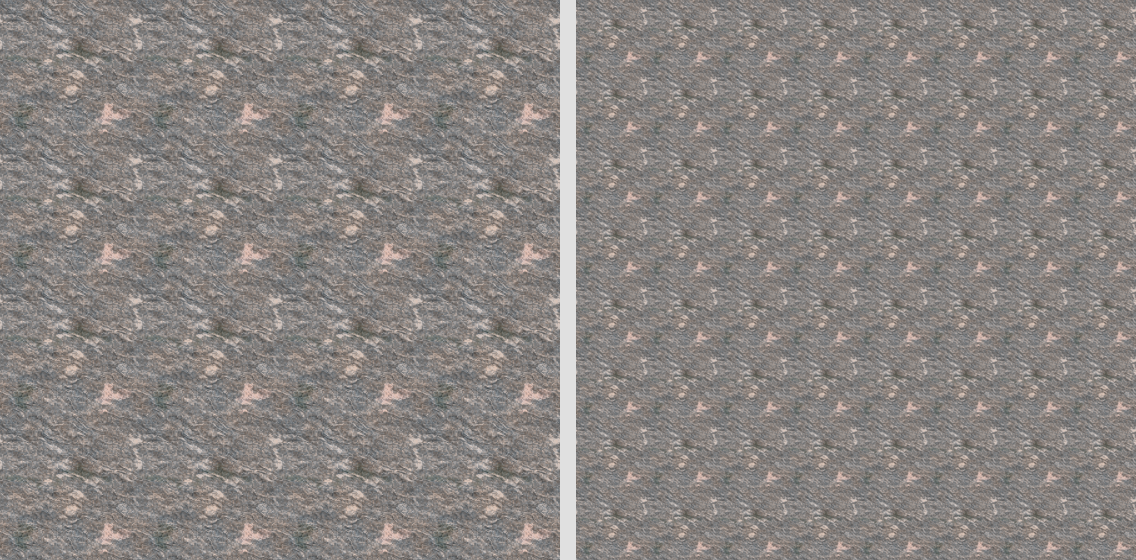
Left: one tile. Right: repeated 2 by 2.
Reproduce this texture procedurally as a three.js fragment shader.

```glsl
// Weathered grey rock with pale pink mineral patches, on a 4 x 4 grid of identical tiles.
// Sheared, wrapping value noise gives slanted streaks and grain; bent ellipses with
// ragged edges place the pale and dark areas inside each tile.
varying vec2 vUv;

const float REPEATS = 4.0;
const vec3 DARK = vec3(0.355, 0.345, 0.340);
const vec3 MID = vec3(0.530, 0.512, 0.503);
const vec3 PALE = vec3(0.790, 0.735, 0.705);
const vec3 PINK_SHIFT = vec3(0.035, -0.012, -0.010);
const vec3 MOSS_SHIFT = vec3(-0.018, 0.006, -0.012);
const vec3 SPECKLE_SHIFT = vec3(0.045, -0.005, -0.040);
const float WARP = 0.06;
const float RAGGED = 1.4;
const float STRAY_FLOOR = -0.6;
const float PALE_GAIN = 0.95;
const float SHADE_GAIN = 0.55;
const float STREAK_GAIN = 0.55;
const float RELIEF_GAIN = 0.65;
const float CRACK_GAIN = 0.45;
const float GRAIN_GAIN = 0.95;
const float BASE_LEVEL = -0.06;
const vec2 LIGHT_STEP = vec2(-0.006, 0.014);

float hash(vec2 p) {
  vec3 q = fract(p.xyx * 0.1031);
  q += dot(q, q.yzx + 33.33);
  return fract((q.x + q.y) * q.z);
}

// Cell value; crossing the tile sideways also shifts the row by the slope.
float cellValue(vec2 cell, vec2 cells, float slope) {
  float turn = floor((cell.x + 0.5) / cells.x);
  float row = floor(mod(cell.y - turn * slope + 0.5, cells.y));
  return hash(vec2(cell.x - turn * cells.x, row) + cells.yx);
}

// Centred noise that wraps on the unit tile; cells and slope are whole numbers.
float noise(vec2 t, vec2 cells, float slope) {
  vec2 p = t * cells + vec2(0.0, t.x * slope);
  vec2 c = floor(p);
  vec2 f = p - c;
  f = f * f * (3.0 - 2.0 * f);
  vec2 e = vec2(1.0, 0.0);
  float low = mix(cellValue(c, cells, slope), cellValue(c + e, cells, slope), f.x);
  float high = mix(cellValue(c + e.yx, cells, slope), cellValue(c + e.xx, cells, slope), f.x);
  return mix(low, high, f.y) - 0.5;
}

float fbm(vec2 t, vec2 cells, float slope) {
  float sum = 0.0;
  float gain = 1.0;
  for (int i = 0; i < 3; i++) {
    sum += gain * noise(t, cells, slope);
    cells *= 2.0;
    slope *= 2.0;
    gain *= 0.5;
  }
  return sum;
}

// Bent ellipse on the wrapped tile: 1 at the centre, 0 on the rim.
float patchShape(vec2 t, vec2 centre, vec2 radius, float bend) {
  vec2 d = fract(t - centre + 0.5) - 0.5;
  d.y += bend * d.x * d.x;
  return 1.0 - length(d / radius);
}

float ridge(vec2 t) {
  return smoothstep(0.84, 1.0, 1.0 - 2.0 * abs(noise(t, vec2(9.0, 22.0), 9.0)));
}

void main() {
  vec2 tile = fract(vUv * REPEATS);
  vec2 bendNoise = vec2(fbm(tile, vec2(7.0, 9.0), 2.0), fbm(tile, vec2(8.0, 11.0), 3.0));
  vec2 t = tile + WARP * bendNoise;

  // Pale areas: wandering column, arched band, upright crescent
  float pale = STRAY_FLOOR;
  for (int i = 0; i < 7; i++) {
    float y = 0.14 + 0.11 * float(i);
    float x = 0.43 + 0.10 * cos(6.2832 * (y - 0.42));
    float size = 0.65 + 0.6 * hash(vec2(float(i), 5.0));
    pale = max(pale, patchShape(t, vec2(x, y), size * vec2(0.08, 0.05), 0.0));
  }
  pale = max(pale, patchShape(t, vec2(0.49, 0.60), vec2(0.23, 0.035), 1.6));
  pale = max(pale, patchShape(t.yx, vec2(0.76, 0.985), vec2(0.16, 0.045), 2.0));

  // Pink splash with a tail
  float splash = patchShape(t, vec2(0.755, 0.18), vec2(0.08, 0.075), 0.0);
  splash = max(splash, patchShape(t, vec2(0.84, 0.17), vec2(0.12, 0.03), 0.0));
  splash = max(splash, patchShape(t, vec2(0.765, 0.05), vec2(0.045, 0.035), 0.0));
  float ragged = RAGGED * fbm(tile, vec2(14.0, 20.0), 6.0);
  float paleMask = smoothstep(0.05, 0.75, max(pale, splash) + ragged);

  // Dark hollows
  float hollow = patchShape(t, vec2(0.57, 0.63), vec2(0.20, 0.06), 1.2);
  hollow = max(hollow, patchShape(t, vec2(0.20, 0.58), vec2(0.16, 0.04), 0.0));
  hollow = max(hollow, patchShape(t, vec2(0.15, 0.17), vec2(0.08, 0.11), 0.0));
  float shade = smoothstep(0.0, 0.8, max(hollow, STRAY_FLOOR) - ragged) * (1.0 - paleMask);

  // Slanted streaks, side light and split ridges
  float streak = fbm(t, vec2(10.0, 32.0), 12.0);
  float relief = streak - fbm(t + LIGHT_STEP, vec2(10.0, 32.0), 12.0);
  float crackZone = smoothstep(-0.15, 0.2, noise(tile, vec2(6.0, 7.0), 2.0));
  float crack = (ridge(t) - ridge(t + vec2(0.0, 0.014))) * crackZone;

  // Fine grain
  float grain = noise(tile, vec2(112.0, 118.0), 0.0) + 0.6 * noise(tile, vec2(58.0, 84.0), 20.0);

  float level = BASE_LEVEL + PALE_GAIN * paleMask - SHADE_GAIN * shade + STREAK_GAIN * streak
    + RELIEF_GAIN * relief + CRACK_GAIN * crack + GRAIN_GAIN * grain;
  vec3 color = mix(MID, PALE, clamp(level, 0.0, 1.15));
  color = mix(color, DARK, clamp(-level, 0.0, 1.3));
  color += PINK_SHIFT * paleMask * smoothstep(-0.3, 0.3, splash) + MOSS_SHIFT * shade;
  color += SPECKLE_SHIFT * (noise(tile, vec2(90.0, 94.0), 0.0) + noise(tile, vec2(9.0, 12.0), 3.0));
  gl_FragColor = vec4(color, 1.0);
}
```
